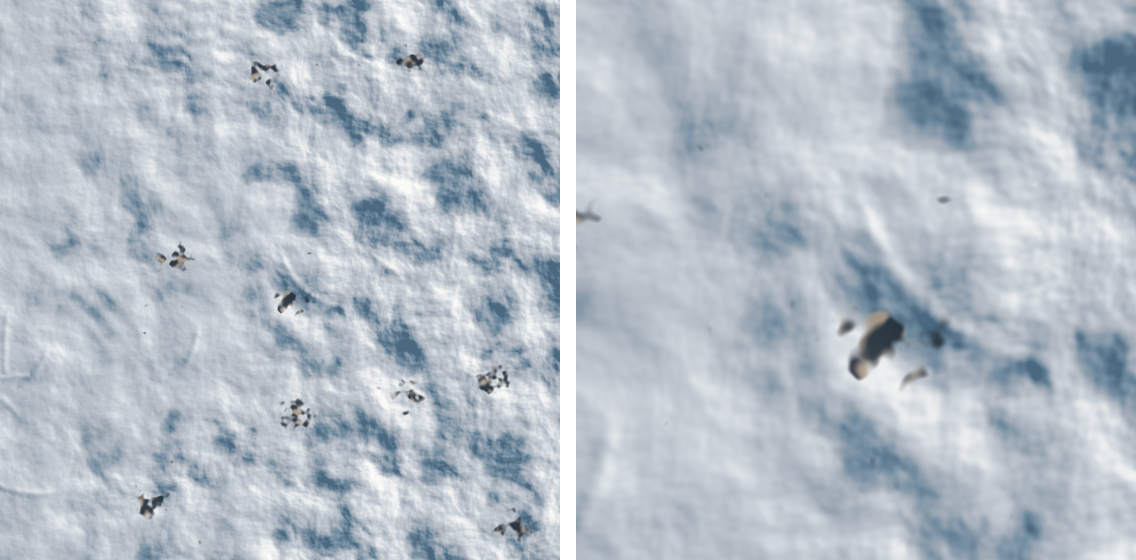
Left: the whole. Right: its middle third, enlarged.
Give the GLSL for this texture, as a three.js fragment shader.

```glsl
#define RELIEF 1.2
#define LUMP_FREQ 10.0
#define SUN_DIR vec2(0.74, 0.67)
#define SUN_SLOPE 0.5
#define SHADOW_DEPTH 0.85
#define BRIGHTNESS 0.2
#define TWIGS 12
#define TWIG_HEIGHT 0.008
#define TREAD_HEIGHT 0.0035
#define DEBRIS_GRID 5.0
#define DEBRIS_SHARE 0.4

varying vec2 vUv;

const vec3 DEEP_BLUE = vec3(0.29, 0.41, 0.50);
const vec3 SHADOW_BLUE = vec3(0.45, 0.55, 0.63);
const vec3 DIM_SNOW = vec3(0.60, 0.65, 0.70);
const vec3 MID_SNOW = vec3(0.70, 0.73, 0.77);
const vec3 PALE_SNOW = vec3(0.78, 0.81, 0.84);
const vec3 LIT_SNOW = vec3(0.90, 0.91, 0.92);
const vec3 GLINT = vec3(0.98, 0.98, 0.97);
const vec3 SOIL = vec3(0.13, 0.17, 0.21);
const vec3 STRAW = vec3(0.66, 0.59, 0.52);

vec2 hash2(vec2 p) {
  vec3 q = fract(p.xyx * vec3(0.1031, 0.1030, 0.0973));
  q += dot(q, q.yzx + 33.33);
  return fract((q.xx + q.yz) * q.zy);
}

float corner(vec2 cell, vec2 offset) {
  return dot(hash2(cell) * 2.0 - 1.0, offset);
}

// Gradient noise, roughly -0.7 to 0.7
float noise(vec2 p) {
  vec2 i = floor(p), f = fract(p), e = vec2(0.0, 1.0);
  vec2 u = f * f * f * (f * (f * 6.0 - 15.0) + 10.0);
  return mix(mix(corner(i, f), corner(i + e.yx, f - e.yx), u.x),
             mix(corner(i + e, f - e), corner(i + 1.0, f - 1.0), u.x), u.y);
}

// Trampled ground at the right and top, smoother at the left
float roughness(vec2 p) {
  float region = p.x + 0.3 * abs(p.y - 0.45) + 0.5 * noise(p * 4.0 + 31.0);
  return mix(0.62, 1.3, smoothstep(0.2, 0.8, region));
}

float lumps(vec2 p) {
  p += 0.015 * vec2(noise(p * 9.0 + 5.0), noise(p * 9.0 + 17.0));
  float sum = 0.0, freq = LUMP_FREQ, slope = 0.88;
  for (int i = 0; i < 5; i++) {
    sum += slope / freq * noise(p * freq + float(i) * 19.7 + 40.0);
    freq *= 2.03;
    slope *= 0.75;
  }
  return sum * RELIEF;
}

// Curved twigs buried under snow, denser at the left
float twigs(vec2 p) {
  float ridge = 0.0;
  for (int i = 0; i < TWIGS; i++) {
    vec2 spot = hash2(vec2(float(i) + 3.0, 8.0));
    vec2 form = hash2(vec2(float(i) + 21.0, 47.0));
    float angle = form.x * 3.14;
    vec2 d = p - vec2(spot.x * spot.x, spot.y);
    vec2 q = vec2(dot(d, vec2(cos(angle), sin(angle))),
                  dot(d, vec2(-sin(angle), cos(angle))));
    q.y += (form.y - 0.5) * 9.0 * q.x * q.x;
    float reach = 0.04 + 0.05 * form.y;
    float ends = smoothstep(0.0, 0.03, reach - abs(q.x));
    ridge = max(ridge, ends * exp(-q.y * q.y / 0.00004));
  }
  return ridge * TWIG_HEIGHT;
}

// Staggered tread bars at the top and curved ruts at the lower left
float treads(vec2 p) {
  float column = p.x / 0.055 + 0.4 * noise(p * 12.0);
  float side = abs(fract(column) - 0.5);
  float bars = sin(p.y * 210.0 + 3.14 * mod(floor(column), 2.0) + 3.0 * noise(p * 15.0));
  bars *= smoothstep(0.5, 0.38, side);
  bars *= smoothstep(0.14, 0.06, abs(p.x - 0.37)) * smoothstep(0.72, 0.9, p.y);
  float radius = length(p - vec2(0.02, 0.28));
  float ruts = sin(radius * 170.0 + 4.0 * noise(p * 6.0));
  ruts *= smoothstep(0.1, 0.03, abs(radius - 0.23)) * smoothstep(0.05, 0.15, p.x);
  return TREAD_HEIGHT * (bars + 0.6 * ruts);
}

float height(vec2 p) {
  return lumps(p) * roughness(p) + twigs(p) + treads(p);
}

float castShadow(vec2 p, float ground) {
  float cover = 0.0;
  for (int i = 1; i <= 5; i++) {
    float reach = float(i) * 0.01;
    cover = max(cover, height(p + SUN_DIR * reach) - ground - reach * SUN_SLOPE);
  }
  return smoothstep(0.0, 0.022, cover);
}

float ramp(float a, float b, float x) {
  return clamp((x - a) / (b - a), 0.0, 1.0);
}

vec3 snowColour(float light) {
  vec3 c = mix(DEEP_BLUE, SHADOW_BLUE, ramp(-2.33, -1.48, light));
  c = mix(c, DIM_SNOW, ramp(-1.48, -0.77, light));
  c = mix(c, MID_SNOW, ramp(-0.77, -0.07, light));
  c = mix(c, PALE_SNOW, ramp(-0.07, 0.69, light));
  c = mix(c, LIT_SNOW, ramp(0.69, 1.55, light));
  return mix(c, GLINT, ramp(1.55, 2.5, light));
}

// Sparse patches where soil and straw show through
float debris(vec2 p) {
  vec2 cell = floor(p * DEBRIS_GRID);
  vec2 pick = hash2(cell + 61.0);
  vec2 d = fract(p * DEBRIS_GRID) - 0.3 - 0.4 * hash2(cell + 11.0);
  float patchMask = smoothstep(0.24, 0.03, length(d * vec2(0.85, 1.15)));
  float crumbs = noise(p * 48.0) + 0.6 * noise(p * 105.0);
  return step(pick.x, DEBRIS_SHARE) * smoothstep(0.5, 0.95, patchMask * 0.8 + crumbs);
}

void main() {
  vec2 p = vUv;
  float ground = height(p), probe = 0.004;
  float facing = (ground - height(p + SUN_DIR * probe)) / probe;
  float light = 0.8 * facing + BRIGHTNESS - SHADOW_DEPTH * castShadow(p, ground);
  vec3 colour = snowColour(light);
  vec3 dirt = mix(SOIL, STRAW, smoothstep(-0.1, 0.35, noise(p * 70.0 + 9.0)));
  gl_FragColor = vec4(mix(colour, dirt, 0.9 * debris(p)), 1.0);
}
```
